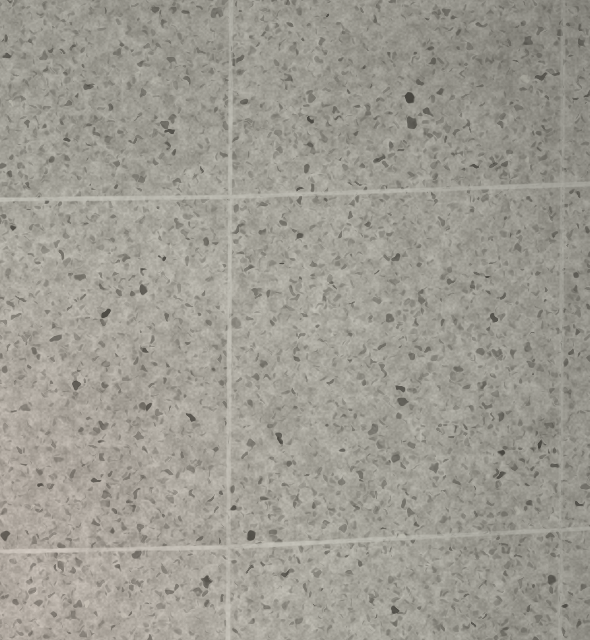
Reproduce this texture procedurally as a WebGL 2 fragment shader.

```glsl
#version 300 es
precision highp float;
// Speckled grey terrazzo floor tiles with thin pale joints, seen slightly askew.

uniform vec2 u_resolution;
out vec4 outColor;

#define TILE_SIZE vec2(0.519, 0.550)
#define TILE_ORIGIN vec2(0.356, 0.138)
#define JOINT_HALF_WIDTH 0.0034
#define JOINT_COLOR vec3(0.735, 0.725, 0.695)
#define STONE_COLOR vec3(0.637, 0.625, 0.594)
#define CHIP_COLOR vec3(0.27, 0.26, 0.235)
#define PALE_COLOR vec3(0.78, 0.77, 0.73)
#define CHIP_WARP 0.0045

float hash(vec2 p) {
    vec3 q = fract(p.xyx * vec3(0.1031, 0.1030, 0.0973));
    q += dot(q, q.yzx + 33.33);
    return fract((q.x + q.y) * q.z);
}

vec2 hash2(vec2 p) {
    return vec2(hash(p), hash(p + 57.3));
}

float noise(vec2 p) {
    vec2 i = floor(p), f = fract(p);
    f = f * f * (3.0 - 2.0 * f);
    float low = mix(hash(i), hash(i + vec2(1, 0)), f.x);
    float high = mix(hash(i + vec2(0, 1)), hash(i + vec2(1, 1)), f.x);
    return mix(low, high, f.y);
}

float fbm(vec2 p) {
    float sum = 0.0, weight = 0.5;
    for (int i = 0; i < 4; i++) {
        sum += weight * noise(p);
        p = mat2(1.6, 1.2, -1.2, 1.6) * p + 7.1;
        weight *= 0.5;
    }
    return sum / 0.9375;
}

// Scattered, randomly turned oval chips; returns the strongest coverage.
float chips(vec2 p, float cell, float density, float radius, float soft) {
    vec2 id = floor(p / cell);
    float cover = 0.0;
    for (int y = -1; y <= 1; y++) {
        for (int x = -1; x <= 1; x++) {
            vec2 c = id + vec2(x, y);
            float present = step(hash(c + 11.7), density);
            vec2 d = p - (c + hash2(c + 3.1)) * cell;
            float turn = 6.2832 * hash(c + 23.9);
            float size = radius * mix(0.45, 1.0, hash(c + 41.3));
            float stretch = mix(1.0, 2.1, hash(c + 71.9));
            d = mat2(cos(turn), sin(turn), -sin(turn), cos(turn)) * d;
            float dist = length(d * vec2(1.0, stretch)) - size;
            float tone = mix(0.4, 1.0, hash(c + 93.1));
            cover = max(cover, present * tone * (1.0 - smoothstep(-soft, soft, dist)));
        }
    }
    return cover;
}

void main() {
    vec2 p = gl_FragCoord.xy / u_resolution.y;
    float pixel = 1.0 / u_resolution.y;
    float soft = max(0.0016, pixel);

    // Tile grid: leaning uprights, cross joints that steepen past the first upright
    float column = (p.x - TILE_ORIGIN.x - 0.005 * p.y) / TILE_SIZE.x;
    float row = (p.y - TILE_ORIGIN.y) / TILE_SIZE.y;
    float bend = max(p.x - TILE_ORIGIN.x, 0.0);
    float skew = mix(0.020, 0.012, row) * p.x + mix(0.033, 0.025, row) * bend;
    row -= skew / TILE_SIZE.y;
    vec2 grid = vec2(column, row);
    vec2 tile = floor(grid);
    vec2 jointDist = abs(fract(grid + 0.5) - 0.5) * TILE_SIZE;

    // Every tile is cut from another part of the stone
    vec2 s = p + tile * vec2(3.17, 2.43) + 12.0;
    vec2 warp = vec2(noise(s * 130.0), noise(s * 130.0 + 37.0)) - 0.5;
    vec2 w = s + warp * CHIP_WARP * 2.0;

    // Stone body: clouds, blotchy grains and fine grit
    vec3 color = STONE_COLOR;
    color += 0.055 * (fbm(s * 9.0) - 0.5);
    color += 0.17 * (fbm(w * 85.0) - 0.5);
    color += 0.07 * (noise(s * 330.0) - 0.5);

    // Aggregate from faint crumbs to dark chips
    float cluster = mix(0.65, 1.2, noise(s * 14.0));
    float crumbs = chips(w, 0.0105, 0.48 * cluster, 0.0046, soft * 1.3);
    float grains = chips(w + 5.3, 0.019, 0.44 * cluster, 0.0064, soft);
    float stones = chips(w + 9.7, 0.046, 0.20, 0.0085, soft);
    float pale = chips(w + 15.1, 0.075, 0.10, 0.0070, soft);
    color = mix(color, CHIP_COLOR, 0.33 * crumbs);
    color = mix(color, CHIP_COLOR, 0.57 * grains);
    color = mix(color, CHIP_COLOR * 0.85, 0.85 * stones);
    color = mix(color, PALE_COLOR, 0.65 * pale);

    // Joints: uneven width, worn in places
    float width = JOINT_HALF_WIDTH * mix(0.75, 1.2, noise(p * 38.0));
    vec2 line = 1.0 - smoothstep(width - soft, width + soft, jointDist);
    line.x *= mix(0.85, 0.55, smoothstep(0.5, 0.9, p.x));
    line.y *= 0.90;
    float joint = max(line.x, line.y) * mix(0.6, 1.1, noise(p * 22.0 + 4.0));
    color = mix(color, JOINT_COLOR + 0.05 * (noise(p * 240.0) - 0.5), min(joint, 1.0));

    // Room light: warm and bright at lower left, dim and greenish at right and top
    float light = 1.045 - 0.13 * smoothstep(0.45, 1.0, p.x) - 0.075 * smoothstep(0.55, 1.0, p.y);
    light += 0.035 * (1.0 - smoothstep(0.0, 0.35, p.x)) * (1.0 - p.y);
    float warmth = (1.0 - smoothstep(0.0, 0.6, p.x)) * (1.0 - smoothstep(0.2, 0.75, p.y));
    color *= light * mix(vec3(0.992, 1.0, 0.993), vec3(1.022, 0.997, 0.995), warmth);

    outColor = vec4(clamp(color, 0.0, 1.0), 1.0);
}
```
